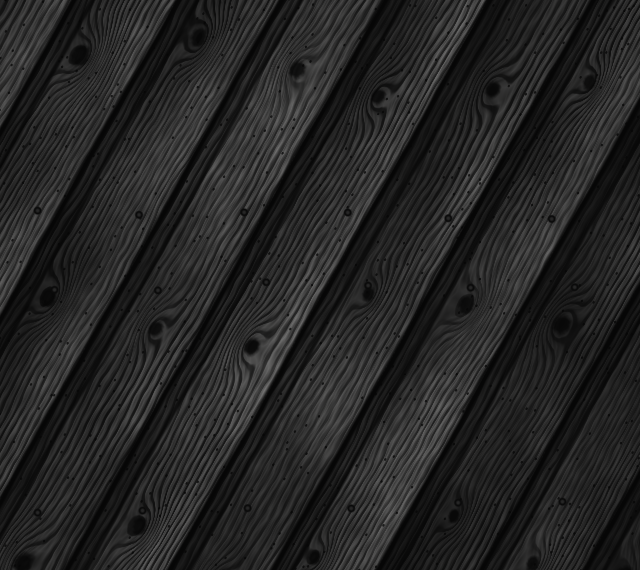
Write a Shadertoy shader that draws this texture.

```glsl
const float TAU = 6.2832;
const float SLANT = 0.56;                    // sideways run of a seam per unit of height
const float PITCH = 0.182;                   // horizontal distance between seams
const float PHASE = 0.29;
const vec2 ALONG = vec2(0.4886, 0.8725);
const vec2 ACROSS = vec2(0.8725, -0.4886);
const vec3 WOOD = vec3(0.222, 0.221, 0.22);
const vec3 SOOT = vec3(0.022);

float hash(vec2 p) {
    return fract(sin(dot(p, vec2(127.1, 311.7))) * 43758.5);
}

// Layered sines, roughly -1 to 1
float waves(vec2 p) {
    float sum = 0.0, amp = 0.55;
    for (int i = 0; i < 4; i++) {
        sum += amp * sin(p.x + 1.4 * sin(p.y));
        p = mat2(0.8, 0.6, -0.6, 0.8) * p * 1.9 + 2.3;
        amp *= 0.55;
    }
    return sum;
}

// Cellular noise: distance to the nearest point, and that point's random value
vec2 cellular(vec2 p) {
    vec2 cell = floor(p), best = vec2(9.0, 0.0);
    for (int j = -1; j <= 1; j++)
    for (int i = -1; i <= 1; i++) {
        vec2 id = cell + vec2(i, j);
        vec2 point = id + vec2(hash(id), hash(id + 37.0));
        float d = length(p - point);
        if (d < best.x) best = vec2(d, hash(id + 71.0));
    }
    return best;
}

vec2 toBoard(vec2 v) {
    return vec2(dot(v, ACROSS), dot(v, ALONG));
}

// Canvas position from a board coordinate and a depth below the top
vec2 boardPoint(float u, float depth) {
    return vec2((u - PHASE) * PITCH - SLANT * depth, 1.0 - depth);
}

// x: sideways shift of the grain, y: dark core, z: stain around it
vec3 knots(vec2 p, float board) {
    vec3 result = vec3(0.0);
    for (int k = 0; k < 3; k++) {
        vec2 id = vec2(board, k);
        if (hash(id + 5.0) < 0.22) continue;
        float depth = 0.13 + 0.42 * float(k) + 0.13 * (hash(id + 11.0) - 0.5);
        float size = 0.65 + 0.5 * hash(id + 17.0);
        float side = hash(id + 23.0) < 0.5 ? -1.0 : 1.0;
        vec2 d = toBoard(p - boardPoint(board + 0.36 + 0.22 * hash(id + 29.0), depth));
        vec2 e = d / (size * vec2(0.028, 0.055));
        float bump = exp(-dot(e, e));
        float r = length((d - vec2(side * 0.008 * size, 0.0)) * vec2(1.0, 0.8)) / size;
        r += 0.0015 * waves(d * 220.0);
        result.x += side * 0.046 * size * bump;
        result.y = max(result.y, 1.0 - smoothstep(0.009, 0.018, r));
        result.z = max(result.z, bump);
    }
    return result;
}

// Nail heads: x is the dark disc, y the paler middle
vec2 nails(vec2 p, float board, float px) {
    vec2 result = vec2(0.0);
    for (int k = 0; k < 3; k++) {
        float row = float(k);
        vec2 id = vec2(board, row + 50.0);
        float across = 0.34 + (k == 0 ? 0.45 : 0.04 * row);
        float depth = (k == 2 ? 0.89 : 0.378 + 0.122 * row) + 0.02 * (hash(id) - 0.5);
        float r = length(p - boardPoint(board + across, depth));
        result.x = max(result.x, 1.0 - smoothstep(0.0068 - px, 0.0068 + px, r));
        result.y = max(result.y, 1.0 - smoothstep(0.001, 0.0035 + px, r));
    }
    return result;
}

// Growth lines: 1 on pale wood, 0 in the dark line
float growthLines(float phase) {
    float fade = 1.0 - smoothstep(0.3, 0.8, fwidth(phase));
    float ridge = 0.5 + 0.5 * sin(TAU * phase) + 0.18 * sin(2.0 * TAU * phase);
    return mix(0.62, smoothstep(0.0, 0.75, ridge), fade);
}

// Brightness across one board: groove, sunken lip, then the face
float boardProfile(float f, float px) {
    float soft = 0.008 + px / PITCH;
    float groove = smoothstep(0.035 - soft, 0.05 + soft, f) * (1.0 - smoothstep(0.965 - soft, 0.985 + soft, f));
    float face = smoothstep(0.185, 0.215 + soft, f);
    float line = 1.0 - smoothstep(0.008, 0.022 + soft, abs(f - 0.19));
    float tone = mix(0.46, mix(0.78, 1.22, smoothstep(0.2, 0.9, f)), face);
    return groove * tone * (1.0 - 0.7 * line);
}

void mainImage(out vec4 fragColor, in vec2 fragCoord) {
    float px = 1.0 / iResolution.y;
    vec2 p = fragCoord * px;

    // Board layout
    vec2 q = toBoard(p);
    float u = (p.x + SLANT * (1.0 - p.y)) / PITCH + PHASE;
    u += 0.012 * waves(vec2(q.y * 9.0, floor(u + 0.5) * 4.0));
    float board = floor(u), f = u - board;
    float seed = hash(vec2(board, 3.0));
    vec2 local = q + vec2(seed * 7.0, seed * 13.0);

    // Grain
    vec3 knot = knots(p, board);
    float bend = 0.007 * waves(local * vec2(18.0, 7.0)) + 0.0012 * waves(local * vec2(90.0, 40.0));
    float phase = (q.x + bend + knot.x) * mix(72.0, 112.0, seed);
    float strength = 0.58 + 0.2 * waves(local * vec2(22.0, 5.0));
    float grain = mix(1.0, growthLines(phase), clamp(strength, 0.2, 0.85));
    vec2 fibreSpace = vec2(q.x + bend + 0.6 * knot.x, q.y) * vec2(260.0, 24.0);
    float fibre = 0.72 + 0.6 * cellular(fibreSpace + seed * 90.0).x;

    // Weathering and light
    float patches = 1.0 + 0.36 * waves(local * vec2(13.0, 5.5) + 4.0);
    float light = 1.32 - 0.72 * length(p - vec2(0.42, 0.6));
    float tone = boardProfile(f, px) * grain * fibre * patches * light * mix(0.78, 1.25, hash(vec2(board, 9.0)));
    tone *= 1.0 - 0.22 * knot.z;
    vec2 pit = cellular(q * vec2(62.0, 48.0));
    float hole = (1.0 - smoothstep(0.06, 0.17, pit.x)) * step(0.8, pit.y);
    tone *= (1.0 - 0.75 * hole) * (1.0 - 0.8 * knot.y);

    // Nails
    vec2 nail = nails(p, board, px);
    tone = mix(tone, 0.08 + 0.5 * nail.y, nail.x);

    fragColor = vec4(SOOT + WOOD * max(tone, 0.0), 1.0);
}
```
